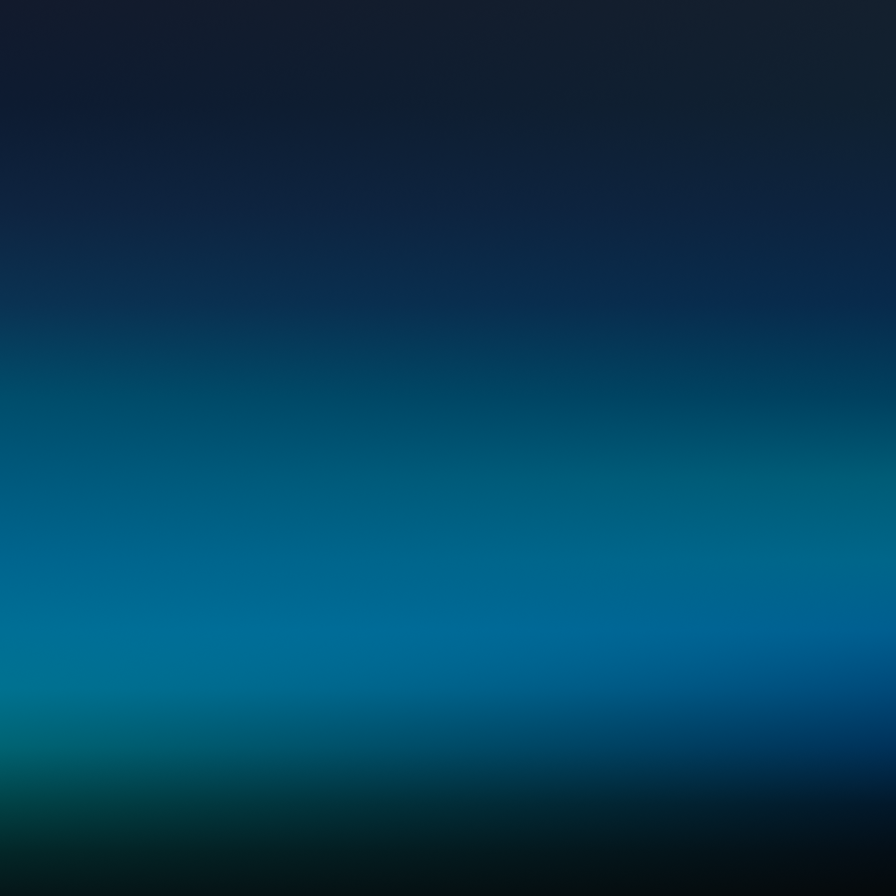
Write a WebGL 1 fragment shader that draws this background.

```glsl
precision highp float;

uniform vec2 u_resolution;

// Blend toward the next horizontal band, whose hue varies from left to right.
void band(inout vec3 color, vec2 uv, float start, float end, vec3 left, vec3 right) {
    float blend = clamp((uv.y - start) / (end - start), 0.0, 1.0);
    color = mix(color, mix(left, right, uv.x), blend);
}

float hash(vec2 p) {
    return fract(sin(dot(p, vec2(12.99, 78.23))) * 43758.5);
}

void main() {
    vec2 uv = gl_FragCoord.xy / u_resolution;

    // Dark floor rising into teal on the left and navy on the right
    vec3 color = mix(vec3(0.02, 0.086, 0.094), vec3(0.02, 0.035, 0.043), uv.x);
    band(color, uv, 0.0, 0.049, vec3(0.012, 0.15, 0.155), vec3(0.016, 0.055, 0.086));
    band(color, uv, 0.049, 0.102, vec3(0.004, 0.255, 0.27), vec3(0.008, 0.094, 0.165));
    band(color, uv, 0.102, 0.167, vec3(0.0, 0.39, 0.45), vec3(0.0, 0.196, 0.353));

    // Bright blue belt, tilted upward to the right
    band(color, uv, 0.167, 0.232, vec3(0.0, 0.445, 0.565), vec3(0.0, 0.29, 0.478));
    band(color, uv, 0.232, 0.297, vec3(0.0, 0.435, 0.585), vec3(0.0, 0.37, 0.565));
    band(color, uv, 0.297, 0.375, vec3(0.0, 0.396, 0.557), vec3(0.0, 0.4, 0.54));
    band(color, uv, 0.375, 0.466, vec3(0.0, 0.35, 0.49), vec3(0.0, 0.36, 0.463));

    // Fade into the night blue above
    band(color, uv, 0.466, 0.557, vec3(0.0, 0.302, 0.42), vec3(0.0, 0.25, 0.37));
    band(color, uv, 0.557, 0.661, vec3(0.039, 0.196, 0.322), vec3(0.03, 0.165, 0.295));
    band(color, uv, 0.661, 0.766, vec3(0.055, 0.141, 0.251), vec3(0.05, 0.138, 0.243));
    band(color, uv, 0.766, 0.883, vec3(0.051, 0.106, 0.192), vec3(0.063, 0.127, 0.19));
    band(color, uv, 0.883, 1.0, vec3(0.071, 0.102, 0.173), vec3(0.078, 0.125, 0.18));

    // Soft central glow along the belt
    float height = (uv.y - 0.26) / 0.06;
    float glow = 4.0 * uv.x * (1.0 - uv.x) * exp(-height * height);
    color += glow * vec3(0.0, 0.02, 0.025);

    // Faint dither against banding
    color += (hash(gl_FragCoord.xy) - 0.5) / 255.0;
    gl_FragColor = vec4(clamp(color, 0.0, 1.0), 1.0);
}
```
